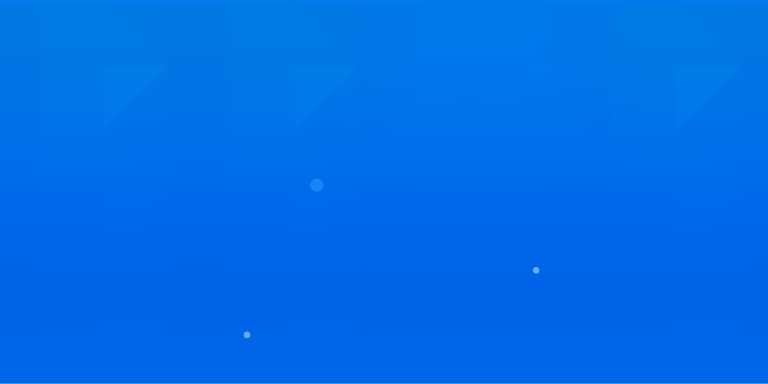
This background is drawn by a WebGL 1 fragment shader. Its source:

```glsl
precision highp float;
// Blue vertical gradient with folded square tiles, teal washes and three pale dots.
uniform vec2 u_resolution;

// Lengths are in canvas heights, with the origin at the lower left.
const vec3 DEEP_BLUE = vec3(0.0, 0.392, 0.915);
const vec3 SKY_BLUE = vec3(0.0, 0.474, 0.928);
const vec3 TEAL_TINT = vec3(0.0, -0.002, -0.038);
const vec3 TILE_LIGHT = vec3(0.0, 0.02, 0.008);
const vec3 LARGE_DOT_COLOR = vec3(0.11, 0.51, 0.97);
const vec3 SMALL_DOT_COLOR = vec3(0.39, 0.68, 0.96);
const vec3 RIM_COLOR = vec3(0.0, 0.485, 0.95);
const vec3 BASE_LINE_COLOR = vec3(0.65, 0.8, 0.97);
const vec2 GRADIENT_SPAN = vec2(0.24, 0.93);
const vec2 TILE_ORIGIN = vec2(0.104, 0.992);
const float TILE_SIZE = 0.1658;
const float TILE_PERIOD = 3.0;
const float RIM_HEIGHT = 0.007;
const float BASE_LINE_HEIGHT = 0.0026;
const float BASE_LINE_OPACITY = 0.4;
const float BARE_CENTER = 1.27;
const float BARE_WIDTH = 0.32;

// Smooth coverage of a signed distance, negative inside.
float cover(float dist, float pixel) {
  return 1.0 - smoothstep(-0.5 * pixel, 0.5 * pixel, dist);
}

float disc(vec2 p, vec2 center, float radius, float pixel) {
  return cover(length(p - center) - radius, pixel);
}

// Signed tile brightness: two plain columns, then one darker column.
float tilePattern(vec2 p, float pixel) {
  vec2 grid = vec2(p.x - TILE_ORIGIN.x, TILE_ORIGIN.y - p.y) / TILE_SIZE;
  vec2 cell = floor(grid);
  vec2 local = fract(grid);
  float column = mod(cell.x, TILE_PERIOD);
  float edge = pixel / TILE_SIZE;
  float folded = step(0.5, column) * step(column, 1.5);
  float panel = 0.25 - 0.55 * step(1.5, column);

  // Diagonals alternate: dark upper right above, bright upper left below.
  float darkFold = cover((local.y - local.x) * 0.7071, edge);
  float brightFold = cover((local.x + local.y - 1.0) * 0.7071, edge);
  float lowerRow = mod(cell.y, 2.0);
  float fold = mix(-0.4 * darkFold, 1.0 * brightFold - 0.3, lowerRow);
  float fade = cell.y < 2.0 ? 1.0 : 0.35;
  return (panel + folded * fold) * fade;
}

void main() {
  vec2 p = gl_FragCoord.xy / u_resolution.y;
  float pixel = 1.0 / u_resolution.y;

  // Sky gradient
  float rise = smoothstep(GRADIENT_SPAN.x, GRADIENT_SPAN.y, p.y);
  vec3 color = mix(DEEP_BLUE, SKY_BLUE, rise);
  color.g += 0.008 * (1.0 - smoothstep(0.0, 0.2, p.y));

  // Teal wash and tiles, weak in the bare stretch right of center
  float offset = (p.x - BARE_CENTER) / BARE_WIDTH;
  float strength = 1.0 - 0.8 * exp(-offset * offset * offset * offset);
  color += TEAL_TINT * smoothstep(0.45, 1.0, p.y) * strength;
  float tiles = tilePattern(p, pixel) * strength;
  color += TILE_LIGHT * tiles * (0.25 + 0.75 * smoothstep(0.3, 0.75, p.y));

  // Bright rim above, pale hairline below
  float rim = cover(1.0 - RIM_HEIGHT - p.y, pixel);
  color = mix(color, RIM_COLOR, rim * 0.8);
  float baseLine = cover(p.y - BASE_LINE_HEIGHT, pixel);
  color = mix(color, BASE_LINE_COLOR, baseLine * BASE_LINE_OPACITY);

  // Dots
  float largeDot = disc(p, vec2(0.825, 0.518), 0.0172, pixel);
  float smallDots = disc(p, vec2(1.396, 0.296), 0.0086, pixel)
                  + disc(p, vec2(0.643, 0.128), 0.0086, pixel);
  color = mix(color, LARGE_DOT_COLOR, largeDot);
  color = mix(color, SMALL_DOT_COLOR, smallDots);

  gl_FragColor = vec4(color, 1.0);
}
```
